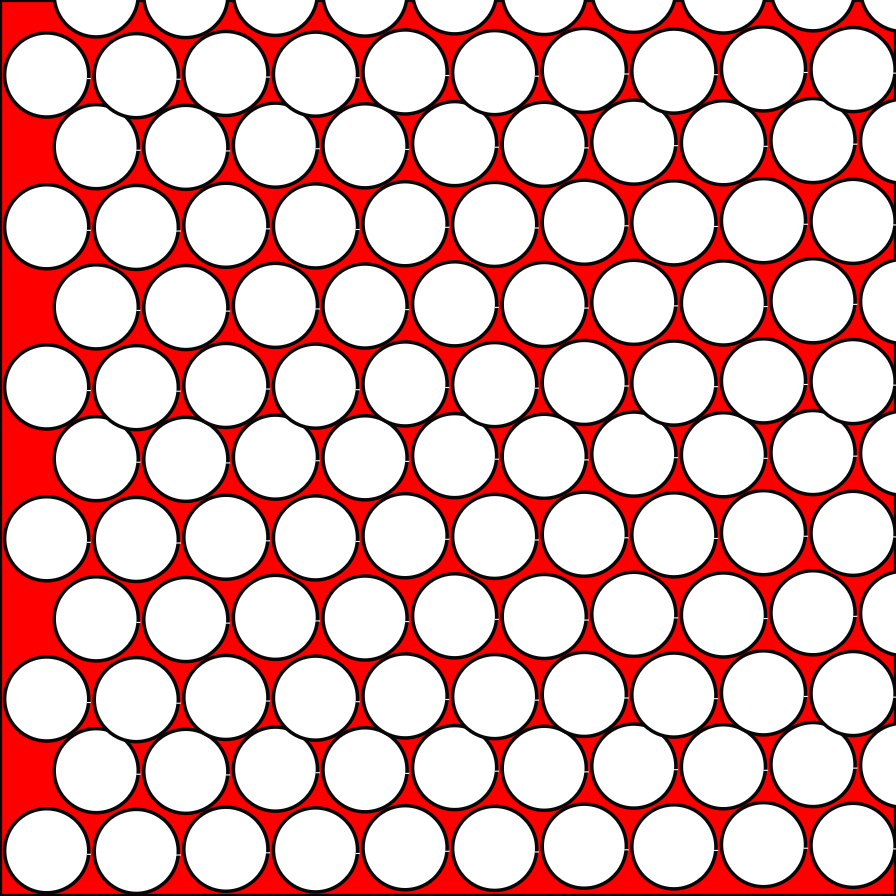
Reproduce this pattern procedurally as a three.js fragment shader.

```glsl
varying vec2 vUv;

const vec3 GROUND = vec3(1.0, 0.0, 0.0);
const vec3 INK = vec3(0.03, 0.025, 0.025);
const vec3 PAPER = vec3(1.0);

const float PITCH = 0.1;               // column spacing
const vec2 FIRST_CENTER = vec2(0.0521, 0.0505);
const float STAGGER = 0.0553;          // sideways shift of odd rows
const float ROW_STEP = 0.0894;
const float ROW_SQUEEZE = 0.0094;      // tightening of every fourth step
const float COLUMN_RISE = 0.00085;     // upward drift per column
const float ODD_COLUMN_DROP = 0.0016;

const float RADIUS = 0.0469;           // to the middle of the outline
const float OUTLINE = 0.0039;
const float FRAME = 0.0024;
const vec2 NICK_CENTER = vec2(0.0471, -0.0040);
const vec2 NICK_HALF_SIZE = vec2(0.0023, 0.0006);

const int ROWS_PER_LAYER = 6;

float coverage(float dist, float pixel) {
  return clamp(0.5 - dist / pixel, 0.0, 1.0);
}

float boxDistance(vec2 p, vec2 halfSize) {
  vec2 q = abs(p) - halfSize;
  return length(max(q, 0.0)) + min(max(q.x, q.y), 0.0);
}

// Offset from the nearest disc center in the given row
vec2 discOffset(vec2 p, float row) {
  float startX = FIRST_CENTER.x + STAGGER * mod(row, 2.0);
  float column = max(floor((p.x - startX) / PITCH + 0.5), 0.0);
  float y = FIRST_CENTER.y + row * ROW_STEP
          - ROW_SQUEEZE * floor((row + 2.0) / 4.0)
          + column * COLUMN_RISE - mod(column, 2.0) * ODD_COLUMN_DROP;
  return p - vec2(startX + column * PITCH, y);
}

vec3 paintDisc(vec3 color, vec2 offset, float pixel) {
  float edge = length(offset) - RADIUS;
  color = mix(color, INK, coverage(edge - 0.5 * OUTLINE, pixel));
  color = mix(color, PAPER, coverage(edge + 0.5 * OUTLINE, pixel));
  float nick = boxDistance(offset - NICK_CENTER, NICK_HALF_SIZE);
  return mix(color, PAPER, coverage(nick, pixel));
}

void main() {
  float pixel = max(fwidth(vUv.x), fwidth(vUv.y));

  // Ground with a thin frame
  float inset = boxDistance(vUv - 0.5, vec2(0.5 - FRAME));
  vec3 color = mix(INK, GROUND, coverage(inset, pixel));

  // Staggered rows first, straight rows over them
  for (int layer = 0; layer < 2; layer++) {
    for (int i = 0; i < ROWS_PER_LAYER; i++) {
      float row = float(2 * i + 1 - layer);
      color = paintDisc(color, discOffset(vUv, row), pixel);
    }
  }

  gl_FragColor = vec4(color, 1.0);
}
```
